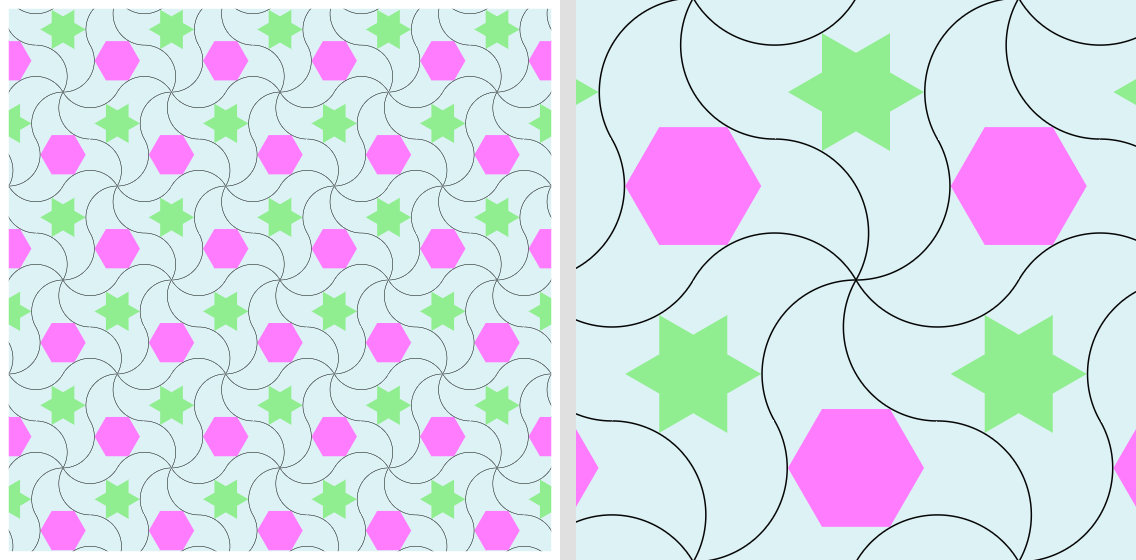
Left: the whole. Right: its middle third, enlarged.
Give the GLSL for this pattern, as a WebGL 1 fragment shader.

```glsl
precision highp float;
// Triangular lattice of six-armed pinwheel curves with hexagons and six-pointed stars, inside a plain margin.

uniform vec2 u_resolution;

const float MARGIN = 1.0 / 64.0;      // fraction of the canvas
const float REPEATS = 5.0;            // lattice steps across the panel
const float LINE_WIDTH = 0.0009;      // fraction of the canvas
const float MOTIF_RADIUS = 0.209;     // in lattice steps
const vec3 MARGIN_COLOR = vec3(1.0);
const vec3 GROUND_COLOR = vec3(0.867, 0.949, 0.961);
const vec3 HEXAGON_COLOR = vec3(1.0, 0.485, 1.0);
const vec3 STAR_COLOR = vec3(0.565, 0.933, 0.565);
const vec3 LINE_COLOR = vec3(0.02);

const float SQRT3 = 1.7320508;
const float HALF_SQRT3 = 0.5 * SQRT3;
const float ARC_RADIUS = 0.5 / SQRT3;
const mat2 SIXTH_TURN = mat2(0.5, HALF_SQRT3, -HALF_SQRT3, 0.5);

// Offset from the nearest point of a unit triangular lattice
vec2 latticeOffset(vec2 p) {
  vec2 cell = vec2(1.0, SQRT3);
  vec2 a = mod(p + 0.5 * cell, cell) - 0.5 * cell;
  vec2 b = mod(p, cell) - 0.5 * cell;
  return dot(a, a) < dot(b, b) ? a : b;
}

float hexagonDistance(vec2 p, float radius) {
  p = abs(p);
  return max(p.y, HALF_SQRT3 * p.x + 0.5 * p.y) - HALF_SQRT3 * radius;
}

float triangleDistance(vec2 p, float radius) {
  return max(-p.x, 0.5 * p.x + HALF_SQRT3 * abs(p.y)) - 0.5 * radius;
}

float starDistance(vec2 p, float radius) {
  return min(triangleDistance(p, radius), triangleDistance(-p, radius));
}

// A third of a circle, from the lattice point to the middle of a lattice edge
float armDistance(vec2 p) {
  vec2 fromCenter = p - vec2(ARC_RADIUS, 0.0);
  float len = length(fromCenter);
  float towardMiddle = dot(fromCenter, vec2(-0.5, -HALF_SQRT3));
  if (towardMiddle > 0.5 * len) return abs(len - ARC_RADIUS);
  vec2 farEnd = ARC_RADIUS * vec2(0.5, -HALF_SQRT3);
  return min(length(p), length(fromCenter - farEnd));
}

float pinwheelDistance(vec2 p) {
  p = vec2(HALF_SQRT3 * p.x + 0.5 * p.y, HALF_SQRT3 * p.y - 0.5 * p.x);
  float d = 1.0;
  for (int i = 0; i < 6; i++) {
    d = min(d, armDistance(p));
    p = SIXTH_TURN * p;
  }
  return d;
}

float fillCoverage(float d, float pixel) {
  return clamp(0.5 - d / pixel, 0.0, 1.0);
}

// Keeps the right weight for lines thinner than a pixel
float lineCoverage(float d, float width, float pixel) {
  return fillCoverage(d - 0.5 * width, pixel) - fillCoverage(d + 0.5 * width, pixel);
}

void main() {
  float size = min(u_resolution.x, u_resolution.y);
  vec2 canvas = (gl_FragCoord.xy - 0.5 * u_resolution) / size;
  float spacing = (1.0 - 2.0 * MARGIN) / REPEATS;
  vec2 p = canvas / spacing;
  float pixel = 1.0 / (size * spacing);

  // Motifs at the centres of the two kinds of lattice triangle
  vec2 triangleCenter = vec2(0.0, 1.0 / SQRT3);
  float star = starDistance(latticeOffset(p - triangleCenter), MOTIF_RADIUS);
  float hexagon = hexagonDistance(latticeOffset(p + triangleCenter), MOTIF_RADIUS);
  vec3 color = mix(GROUND_COLOR, STAR_COLOR, fillCoverage(star, pixel));
  color = mix(color, HEXAGON_COLOR, fillCoverage(hexagon, pixel));

  // Curved lines
  float curve = pinwheelDistance(latticeOffset(p));
  color = mix(color, LINE_COLOR, lineCoverage(curve, LINE_WIDTH / spacing, pixel));

  // Margin
  float panel = max(abs(canvas.x), abs(canvas.y)) - (0.5 - MARGIN);
  color = mix(MARGIN_COLOR, color, fillCoverage(panel, 1.0 / size));
  gl_FragColor = vec4(color, 1.0);
}
```
